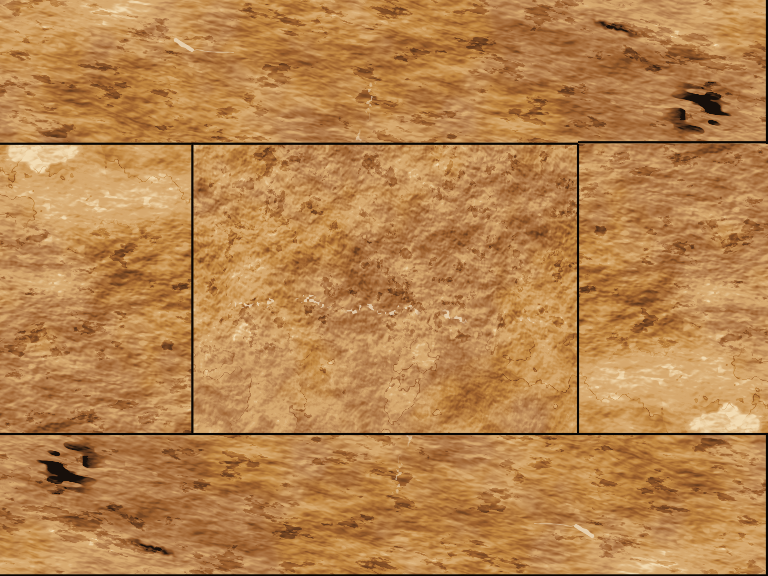
Give the GLSL for this texture, as a WebGL 1 fragment shader.

```glsl
precision highp float;
// Rough ochre sandstone blocks with dark joints, pits and pale mineral veins.
uniform vec2 u_resolution;

float hash(vec2 cell) {
  vec3 q = fract(cell.xyx * 0.1031);
  q += dot(q, q.yzx + 33.33);
  return fract((q.x + q.y) * q.z);
}

float noise(vec2 p) {
  vec2 i = floor(p), f = fract(p);
  f = f * f * (3.0 - 2.0 * f);
  return mix(mix(hash(i), hash(i + vec2(1, 0)), f.x),
             mix(hash(i + vec2(0, 1)), hash(i + vec2(1, 1)), f.x), f.y);
}

float fbm(vec2 p) {
  float sum = 0.0, amp = 0.42;
  for (int i = 0; i < 5; i++) {
    sum += amp * noise(p);
    p = mat2(1.96, 0.4, -0.4, 1.96) * p + 17.3;
    amp *= 0.63;
  }
  return sum;
}

float segment(vec2 p, vec2 a, vec2 b) {
  vec2 d = b - a;
  return length(p - a - d * clamp(dot(p - a, d) / dot(d, d), 0.0, 1.0));
}

// Soft round spot: 1 at the centre, 0 at the rim
float spot(vec2 p, vec2 centre, vec2 radius) {
  return 1.0 - smoothstep(0.0, 1.0, length((p - centre) / radius));
}

float stroke(float dist, float halfWidth) {
  return 1.0 - smoothstep(halfWidth - 0.001, halfWidth + 0.001, dist);
}

// Stone colour for a tone that is centred on zero
vec3 stoneColour(float tone, float greyness) {
  vec3 shadow = vec3(0.41, 0.24, 0.12), brown = vec3(0.61, 0.37, 0.17);
  vec3 ochre = vec3(0.76, 0.53, 0.25), greyTan = vec3(0.71, 0.50, 0.31);
  vec3 c = mix(vec3(0.09, 0.06, 0.04), shadow, smoothstep(-4.2, -2.5, tone));
  c = mix(c, brown, clamp((tone + 2.5) / 1.3, 0.0, 1.0));
  c = mix(c, mix(ochre, greyTan, greyness), clamp((tone + 1.2) / 1.2, 0.0, 1.0));
  c = mix(c, vec3(0.84, 0.66, 0.43), clamp(tone / 1.3, 0.0, 1.0));
  return mix(c, vec3(0.95, 0.86, 0.70), smoothstep(1.5, 3.6, tone));
}

void main() {
  vec2 p = gl_FragCoord.xy / u_resolution.y;
  float width = u_resolution.x / u_resolution.y;

  // Courses: long beds above and below, side blocks around a centre block
  bool bed = abs(p.y - 0.4985) > 0.252;
  bool side = !bed && abs(p.x - 0.669) > 0.3347;
  vec2 s = p;
  if ((bed && p.y < 0.5) || (side && p.x < 0.5)) s = vec2(width, 1.0) - p;

  // Bedding direction and stretch of the grain
  vec2 grain = bed ? vec2(0.48, 1.2) : side ? vec2(0.6, 1.1) : vec2(1.0);
  float tilt = bed ? 0.16 : side ? 0.05 : 0.0;
  vec2 q = vec2(s.x, s.y + tilt * s.x) * grain + (bed ? 3.1 : side ? 7.4 : 11.2);
  float broad = fbm(q * 6.0);
  q += 0.02 * (vec2(broad, fbm(q * 12.0 + 41.0)) - 0.5);

  // Relief lit from above, in lumps and in fine grit
  vec2 toLight = vec2(-0.3, 0.95) * 0.004;
  float relief = fbm(q * 17.0) - fbm((q + toLight) * 17.0);
  float patches = fbm(q * 16.0 + 60.0);
  float fine = fbm(q * 42.0 + 90.0);
  float greyness = smoothstep(0.42, 0.6, fbm(s * 4.0 + 25.0));

  // Smoother pale skin at the foot of the upright blocks, with flaking edges
  float skin = bed ? 0.0 : 1.0 - smoothstep(0.36, 0.43, s.y + 0.16 * (broad - 0.5));
  float tone = 0.12 + 2.8 * (broad - 0.5) + 2.6 * (patches - 0.5) + 2.6 * (fine - 0.5);
  tone += relief * (bed ? 13.0 : 16.5) * (1.0 - 0.35 * skin);
  tone += skin * (side ? 0.55 : 0.4);
  float flake = fbm(s * 11.0 + 70.0) - 0.53;
  tone += skin * (0.5 * smoothstep(-0.01, 0.01, flake)
        - 1.6 * (1.0 - smoothstep(0.003, 0.014, abs(flake))) * smoothstep(0.4, 0.6, patches));
  // Sharp little pits and bright grains
  tone -= 1.9 * smoothstep(0.63, 0.71, fine) * (1.0 - 0.7 * skin);
  tone += 0.9 * smoothstep(0.74, 0.9, noise(q * 120.0)) * smoothstep(0.48, 0.62, patches);

  // Marks on each kind of block
  vec2 wobble = 0.022 * (vec2(noise(s * 30.0), noise(s * 30.0 + 9.0)) - 0.5)
              + 0.012 * (vec2(noise(s * 140.0), noise(s * 140.0 + 5.0)) - 0.5);
  vec2 r = s + wobble;
  float flecks = smoothstep(0.46, 0.66, noise(s * 230.0 + 8.0))
               * smoothstep(0.32, 0.58, noise(s * 24.0 + 3.0));
  float vein = 0.0, chip = 0.0;
  if (bed) {
    tone += 0.45 * smoothstep(0.85, 1.0, s.y) - 0.12;
    float specks = smoothstep(0.5, 0.62, noise(q * vec2(75.0, 85.0) + 4.0));
    tone -= 6.5 * spot(s, vec2(1.22, 0.81), vec2(0.09, 0.065)) * specks;
    tone -= 2.8 * spot(s + 0.5 * wobble + vec2(0.0, 0.2 * (s.x - 1.07)),
                       vec2(1.07, 0.95), vec2(0.065, 0.009)) * 1.6;
    vein = 0.7 * stroke(min(segment(r, vec2(0.69, 0.92), vec2(0.645, 0.86)),
                            segment(r, vec2(0.645, 0.86), vec2(0.625, 0.76))), 0.0035);
    vec2 c = s + 0.2 * wobble;
    chip = max(stroke(segment(c, vec2(0.304, 0.930), vec2(0.332, 0.913)), 0.0035),
         0.7 * stroke(segment(c, vec2(0.332, 0.913), vec2(0.405, 0.908)), 0.0008));
    greyness = max(greyness, spot(s, vec2(1.0, 0.97), vec2(0.12, 0.06)));
  } else if (side) {
    tone -= 0.8 * spot(r, vec2(1.15, 0.44), vec2(0.3, 0.05));
    tone += 2.6 * smoothstep(0.1, 0.4, spot(r, vec2(1.26, 0.262), vec2(0.09, 0.04)));
  } else {
    tone += 0.9 * spot(r, vec2(0.83, 0.63), vec2(0.08, 0.07));
    vein = stroke(min(segment(r, vec2(0.345, 0.475), vec2(0.57, 0.475)),
                      segment(r, vec2(0.59, 0.463), vec2(0.96, 0.445))), 0.0035);
    greyness = max(greyness, spot(s, vec2(0.565, 0.505), vec2(0.1, 0.07)));
  }
  vec3 colour = stoneColour(tone, greyness);
  colour = mix(colour, vec3(0.92, 0.84, 0.72), max(0.85 * vein * flecks, 0.9 * chip));

  // Thin dark joints
  float joint = min(abs(p.y - 0.7505 - 0.0025 * step(1.0035, p.x)), abs(p.y - 0.2465));
  joint = min(joint, abs(p.y - 0.001));
  joint = min(joint, bed ? abs(p.x - 1.3315) : min(abs(p.x - 0.334), abs(p.x - 1.0035)));
  gl_FragColor = vec4(mix(colour, vec3(0.03, 0.02, 0.01), stroke(joint, 0.0019)), 1.0);
}
```
